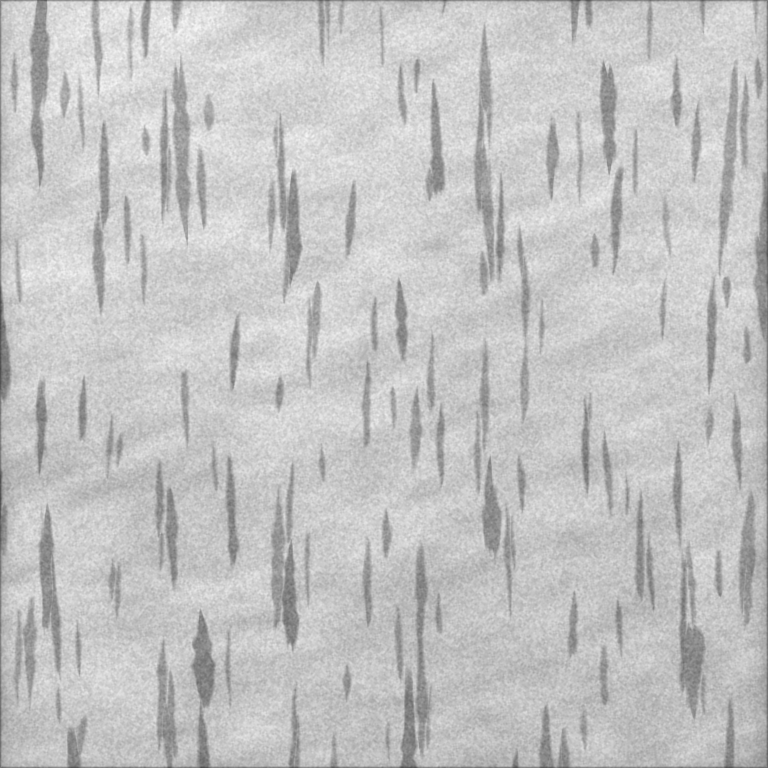
Write a Shadertoy shader that draws this texture.

```glsl
#define PAPER_TOP 0.825
#define PAPER_BOTTOM 0.752
#define STREAK_DEPTH 0.35
#define EDGE_SOFTNESS 0.0028
#define MAX_TILT 0.06
#define FRAY 0.4
#define WRINKLE 0.17
#define GRAIN 0.15

float hash(vec2 p) {
    vec3 q = fract(p.xyx * 0.1031);
    q += dot(q, q.yzx + 33.33);
    return fract((q.x + q.y) * q.z);
}

vec4 hash4(vec2 p) {
    vec4 q = fract(p.xyxy * vec4(0.1031, 0.103, 0.0973, 0.1099));
    q += dot(q, q.wzxy + 33.33);
    return fract((q.xxyz + q.yzzw) * q.zywx);
}

float noise(vec2 p) {
    vec2 i = floor(p), f = fract(p);
    f = f * f * (3.0 - 2.0 * f);
    return mix(mix(hash(i), hash(i + vec2(1, 0)), f.x),
               mix(hash(i + vec2(0, 1)), hash(i + vec2(1, 1)), f.x), f.y);
}

float fbm(vec2 p) {
    float sum = 0.0, amp = 0.5;
    for (int i = 0; i < 4; i++) {
        sum += amp * noise(p);
        p = mat2(1.6, 0.5, -0.5, 1.6) * p + 17.3;
        amp *= 0.55;
    }
    return sum;
}

// Spindle with frayed ends; d is the offset from its centre
float spindle(vec2 d, float halfLength, float halfWidth, vec4 shape) {
    d.x += (shape.x - 0.5) * 2.0 * MAX_TILT * d.y;
    d.x += 0.004 * (noise(vec2(d.y * 25.0, shape.y * 90.0)) - 0.5);
    float fray = noise(vec2(d.x * 230.0 + 50.0, shape.z * 70.0)) - 0.5;
    float along = d.y / halfLength + FRAY * fray;
    float taper = max(1.0 - along * along, 0.0);
    float skew = 1.0 + (shape.y - 0.5) * along;
    float ragged = 0.7 + 0.6 * noise(vec2(d.y * 70.0, shape.w * 80.0));
    float width = halfWidth * pow(taper, mix(0.5, 1.5, shape.z)) * skew * ragged;
    float body = 1.0 - smoothstep(-EDGE_SOFTNESS, EDGE_SOFTNESS, abs(d.x) - width);
    return body * smoothstep(0.0, 0.3, taper) * mix(0.72, 1.0, shape.w);
}

// Jittered grid of spindles; ranges are (min, max)
float streaks(vec2 p, vec2 grid, vec2 lengths, vec2 widths, float density, float seed) {
    float mask = 0.0;
    vec2 home = floor(p * grid);
    for (int y = -1; y <= 1; y++) {
        for (int x = -1; x <= 1; x++) {
            vec2 cell = home + vec2(x, y);
            vec4 place = hash4(cell + seed);
            if (place.x > density) continue;
            vec4 shape = hash4(cell + seed + 71.7);
            vec2 centre = (cell + place.yz) / grid;
            float halfLength = mix(lengths.x, lengths.y, place.w);
            float halfWidth = mix(widths.x, widths.y, fract(shape.y * 7.0));
            mask = max(mask, spindle(p - centre, halfLength, halfWidth, shape));
        }
    }
    return mask;
}

void mainImage(out vec4 fragColor, in vec2 fragCoord) {
    vec2 uv = fragCoord / iResolution.xy;

    // Paper: lit from the upper left, with fine sideways wrinkles
    float tone = mix(PAPER_BOTTOM, PAPER_TOP, smoothstep(0.0, 1.0, uv.y));
    tone += 0.025 * (0.5 - uv.x);
    vec2 bent = uv + 0.03 * vec2(noise(uv * 7.0), noise(uv * 7.0 + 40.0));
    bent.y -= 0.25 * bent.x;
    tone += WRINKLE * (fbm(bent * vec2(14.0, 34.0) + 9.0) - 0.46);
    tone += 0.05 * (noise(uv * 5.0 + 3.0) - 0.5);

    // Streaks from small to large
    float fine = streaks(uv, vec2(20, 9), vec2(0.022, 0.065), vec2(0.0022, 0.0055), 0.5, 11.0);
    float medium = streaks(uv, vec2(14, 6), vec2(0.045, 0.095), vec2(0.0038, 0.0075), 0.52, 137.0);
    float bold = streaks(uv, vec2(6, 4), vec2(0.06, 0.13), vec2(0.007, 0.0125), 0.58, 291.0);
    float ink = max(0.85 * fine, max(0.95 * medium, bold));
    tone *= 1.0 - STREAK_DEPTH * ink;

    // Soft grain from two rotated noises
    float grain = noise(mat2(0.8, 0.6, -0.6, 0.8) * uv * 430.0 + 500.0)
                + noise(mat2(0.9, -0.44, 0.44, 0.9) * uv * 310.0 + 900.0) - 1.0;
    tone += 0.6 * GRAIN * grain;

    // Shaded rim and thin dark border
    vec2 rim = min(uv, 1.0 - uv);
    tone *= 1.0 - 0.16 * exp(-rim.x / 0.012) - 0.08 * exp(-rim.y / 0.01);
    tone *= mix(0.68, 1.0, smoothstep(0.0, 0.003, min(rim.x, rim.y)));

    fragColor = vec4(vec3(clamp(tone, 0.0, 1.0)), 1.0);
}
```
